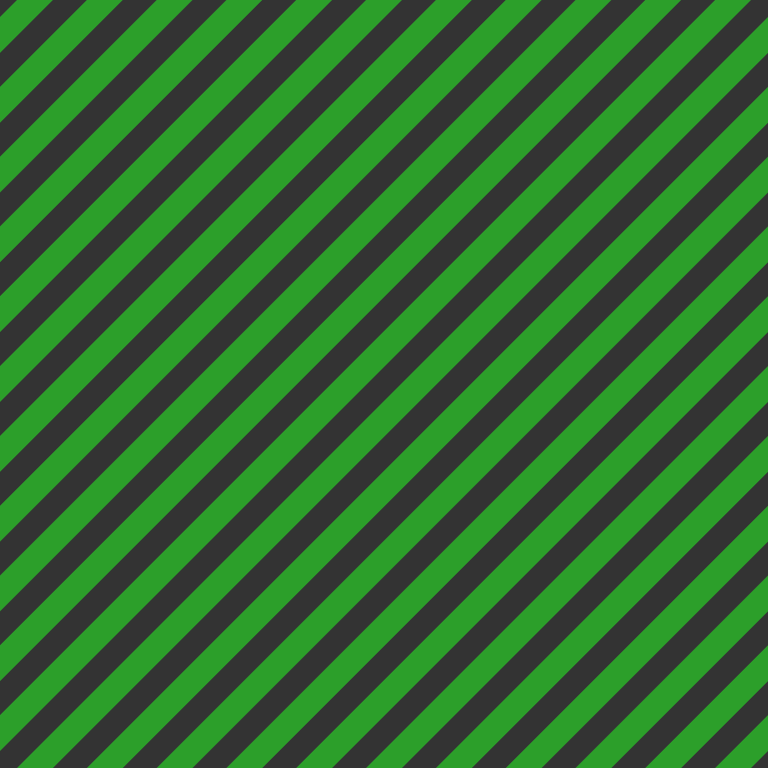
This pattern is drawn by a WebGL 2 fragment shader. Its source:

```glsl
#version 300 es
precision highp float;
// Diagonal green stripes rising to the right on charcoal, tiling seamlessly.

uniform vec2 u_resolution;
out vec4 fragColor;

const float REPEATS = 11.0;        // whole stripes across and down
const float STRIPE_SHARE = 0.514;  // green part of each period
const float STRIPE_CENTRE = 0.5;   // position of the stripe in its period
const vec3 GREEN = vec3(0.172, 0.624, 0.163);
const vec3 CHARCOAL = vec3(0.2);

// Signed distance to the nearest stripe edge, in periods; positive inside.
float stripeDistance(float phase) {
    float offset = abs(fract(phase - STRIPE_CENTRE + 0.5) - 0.5);
    return 0.5 * STRIPE_SHARE - offset;
}

void main() {
    vec2 uv = gl_FragCoord.xy / u_resolution;
    float phase = REPEATS * (uv.x - uv.y);

    // One pixel measured across the stripe, for edge smoothing
    float pixel = REPEATS * length(1.0 / u_resolution);
    float coverage = clamp(stripeDistance(phase) / pixel + 0.5, 0.0, 1.0);

    fragColor = vec4(mix(CHARCOAL, GREEN, coverage), 1.0);
}
```
